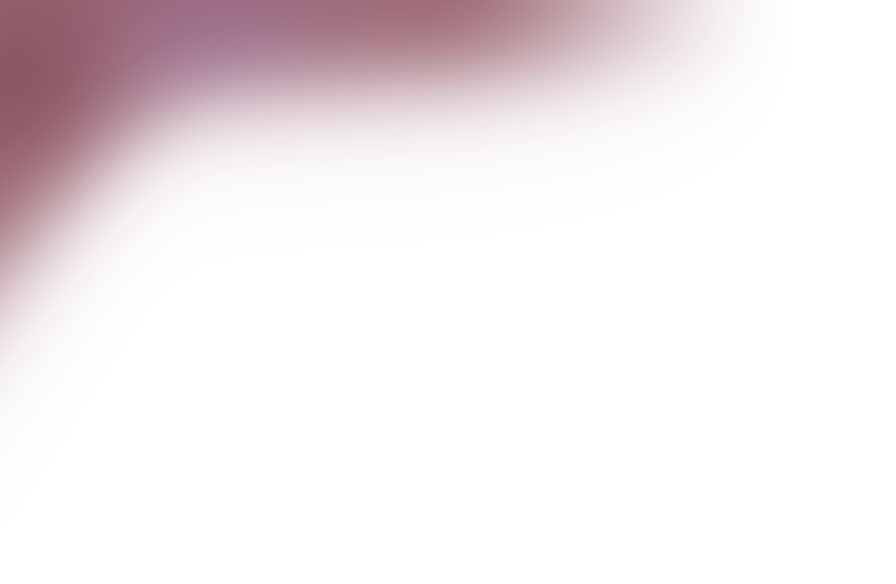
Give the GLSL for this background, as a Shadertoy shader.

```glsl
// A soft rose and mauve haze hugging the top left corner of a white field.
// A logistic falloff below a curved rim gives the haze its density;
// broad Gaussian pools vary its tint. Coordinates are canvas fractions.

#define RIM_DEPTH 0.185      // depth of the haze below the top edge
#define RIM_TILT 0.10        // how much the rim rises towards the right
#define LOBE_SLOPE 1.68      // steepness of the rim near the left edge
#define LOBE_END 0.17        // where the left lobe bends into the top band
#define LOBE_BEND 0.039      // roundness of that bend
#define SOFT_LEFT 0.076      // falloff width at the left edge
#define SOFT_TOP 0.048       // falloff width along the top band
#define FADE_START 0.47      // start and end of the fade to the right
#define FADE_END 0.90

const vec3 WHITE = vec3(1.0);
const vec3 ROSE  = vec3(0.60, 0.39, 0.44);
const vec3 WINE  = vec3(0.54, 0.32, 0.37);
const vec3 MAUVE = vec3(0.60, 0.41, 0.52);

// Gaussian pool of colour with separate radii on each axis
float pool(vec2 p, vec2 centre, vec2 radius) {
    vec2 d = (p - centre) / radius;
    return exp(-dot(d, d));
}

// Depth of the rim: a tilted line joined smoothly to the left lobe
float rimDepth(float x) {
    float lobe = LOBE_BEND * log(1.0 + exp((LOBE_END - x) / LOBE_BEND));
    return RIM_DEPTH - RIM_TILT * x + LOBE_SLOPE * lobe;
}

float hazeDensity(vec2 p) {
    float softness = mix(SOFT_LEFT, SOFT_TOP, smoothstep(0.0, 0.25, p.x));
    float below = 1.0 / (1.0 + exp((p.y - rimDepth(p.x)) / softness));
    return below * (1.0 - smoothstep(FADE_START, FADE_END, p.x));
}

vec3 hazeTint(vec2 p) {
    vec3 tint = mix(ROSE, WINE, pool(p, vec2(0.045, 0.16), vec2(0.11, 0.17)));
    return mix(tint, MAUVE, pool(p, vec2(0.24, 0.08), vec2(0.12, 0.20)));
}

void mainImage(out vec4 fragColor, in vec2 fragCoord) {
    // x runs from the left edge, y is the depth below the top edge
    vec2 p = fragCoord / iResolution.xy;
    p.y = 1.0 - p.y;

    fragColor = vec4(mix(WHITE, hazeTint(p), hazeDensity(p)), 1.0);
}
```
